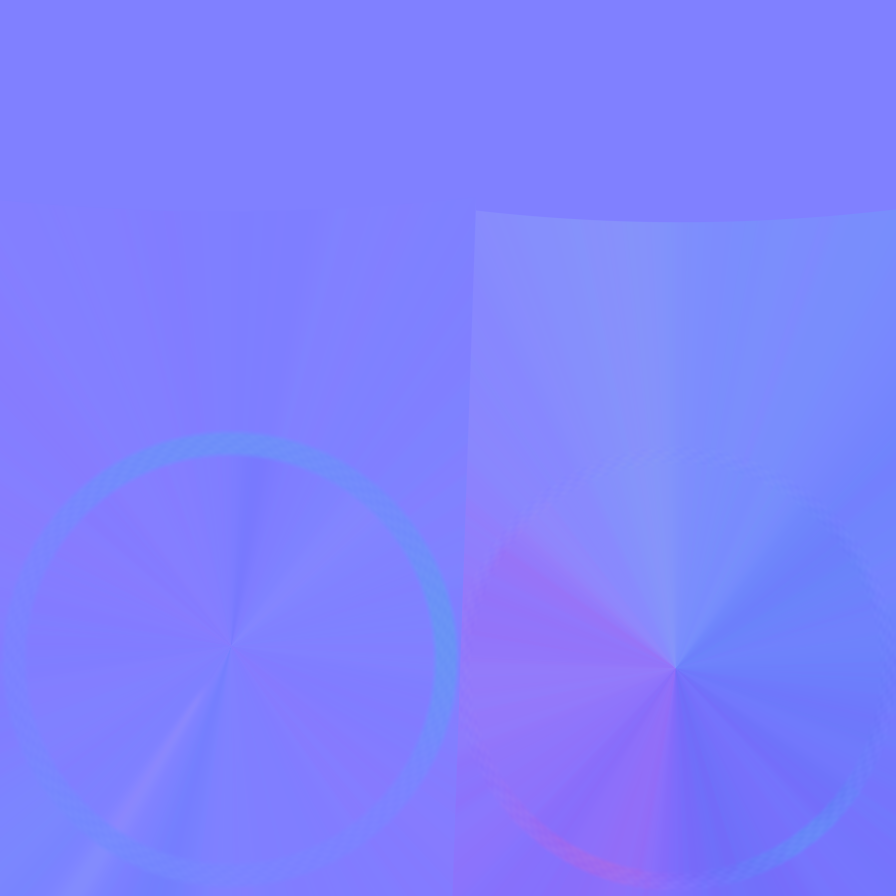
This texture map is drawn by a WebGL 1 fragment shader. Its source:

```glsl
precision highp float;
// Tangent-space normal map of two round caps, unwrapped side by side.
// Each cap is a fan of angular cell-noise rays plus soft angular lobes,
// crossed by a worn bevel ring; the strip above is a flat normal.
uniform vec2 u_resolution;

const float PI = 3.14159265;
const float TAU = 6.2831853;
const vec3 FLAT_NORMAL = vec3(0.5, 0.5, 1.0);
const vec2 LEFT_HUB = vec2(0.258, 0.279);
const vec2 LEFT_RING = vec2(0.257, 0.264);
const vec2 RIGHT_HUB = vec2(0.754, 0.254);

float hash(float n) {
  return fract(sin(n * 12.9898) * 4375.85);
}

float angleOf(vec2 d) {
  return atan(d.y, d.x + 1e-6);
}

// Soft bump around one direction, wrapped over the full turn.
float lobe(float angle, float center, float width) {
  float d = mod(angle - center + PI, TAU) - PI;
  return exp(-d * d / (width * width));
}

// Signed wedge noise: flat cells with a short blend to the next cell.
float wedges(float angle, float count, float seed) {
  float x = (angle / TAU + 0.5) * count;
  float cell = floor(x);
  float here = hash(mod(cell, count) + seed);
  float next = hash(mod(cell + 1.0, count) + seed);
  return mix(here, next, smoothstep(0.55, 1.0, fract(x))) - 0.5;
}

// Three sizes of ray, as a red and green tilt.
vec2 rayTilt(float angle, float radius, float seed) {
  float broad = wedges(angle, 29.0, seed);
  float middle = wedges(angle, 83.0, seed + 101.0);
  float fine = wedges(angle, 241.0, seed + 307.0) * smoothstep(0.03, 0.16, radius);
  return vec2(0.016, 0.018) * broad + vec2(-0.012, 0.014) * middle
       + vec2(0.008, -0.009) * fine;
}

float ringBand(float radius, float middle, float halfWidth) {
  return 1.0 - smoothstep(halfWidth * 0.6, halfWidth * 1.2, abs(radius - middle));
}

// Brushed wear built from layered sines along and across the ring.
float wear(float angle, float radius) {
  float across = radius * 420.0;
  return 0.5 * sin(angle * 67.0 + across)
       + 0.3 * sin(angle * 131.0 - across * 1.7)
       + 0.2 * sin(angle * 29.0 + across * 2.6);
}

vec2 leftCap(vec2 p) {
  vec2 d = p - LEFT_HUB;
  float a = angleOf(d);
  float r = length(d);
  vec2 ringOffset = p - LEFT_RING;
  float ringAngle = angleOf(ringOffset);
  float ringRadius = length(ringOffset);
  float inside = 1.0 - smoothstep(0.232, 0.244, ringRadius);

  vec2 tilt = mix(rayTilt(a, r, 11.0), rayTilt(a, r, 47.0), 1.0 - inside) * 0.8;
  tilt += vec2(0.022, -0.014) * lobe(a, 2.5, 0.75);
  tilt += vec2(0.020, -0.016) * lobe(a, -0.75, 0.45);
  tilt += vec2(0.012, 0.018) * lobe(a, 0.72, 0.25) * inside;
  tilt += vec2(-0.035, -0.020) * lobe(a, 1.44, 0.12) * inside;
  tilt += vec2(-0.045, -0.005) * lobe(a, 4.43, 0.13);
  tilt += vec2(0.040, 0.030) * lobe(a, 4.15, 0.06) * smoothstep(0.04, 0.08, r);
  tilt += vec2(-0.020, 0.025) * lobe(a, 3.98, 0.3) * (1.0 - inside);

  // The bevel is strongest at the top and the right.
  float strength = 0.25 + 0.5 * lobe(ringAngle, 1.6, 0.8)
                 + 0.7 * lobe(ringAngle, 0.1, 0.5)
                 + 0.2 * lobe(ringAngle, 4.1, 0.5);
  float band = ringBand(ringRadius, 0.241, 0.014);
  vec2 bevel = vec2(-0.10, 0.09) * strength + 0.009 * wear(ringAngle, ringRadius);
  return mix(tilt, bevel, band * clamp(0.35 + strength, 0.0, 0.9));
}

vec2 rightCap(vec2 p) {
  vec2 d = p - RIGHT_HUB;
  float a = angleOf(d);
  float r = length(d);
  float inside = 1.0 - smoothstep(0.230, 0.244, r);

  // Facing tilt turns with the angle; lobes shape its uneven parts.
  vec2 tilt = vec2(-0.066 * cos(a), 0.068 * sin(a) - 0.008);
  tilt += vec2(0.018, -0.050) * lobe(a, 2.75, 0.45);
  tilt += vec2(0.020, -0.025) * lobe(a, 2.53, 0.12) * inside;
  tilt += vec2(-0.020, -0.025) * lobe(a, 0.72, 0.25);
  tilt += vec2(0.015, 0.020) * lobe(a, 1.70, 0.16);
  tilt += vec2(0.050, 0.000) * lobe(a, -1.78, 0.25);
  tilt += vec2(-0.050, 0.000) * lobe(a, -1.36, 0.25);
  tilt *= mix(0.85, 1.0, inside);
  tilt += mix(rayTilt(a, r, 73.0), rayTilt(a, r, 139.0), 1.0 - inside);

  // Pink and blue bevel arcs sit below; the rest is only scuffed.
  float band = ringBand(r, 0.238, 0.011);
  float pinkArc = lobe(a, -2.05, 0.4);
  float blueArc = lobe(a, -0.92, 0.36);
  tilt += band * (vec2(0.075, -0.015) * pinkArc + vec2(-0.055, 0.075) * blueArc);
  return tilt + band * 0.010 * wear(a, r);
}

void main() {
  vec2 p = gl_FragCoord.xy / u_resolution;
  float soft = 0.8 / u_resolution.y;
  float divider = 0.505 + 0.034 * p.y;
  float onRight = smoothstep(-soft, soft, p.x - divider);

  // Both islands have a shallow sagging upper edge.
  float leftTop = 0.764 + 0.20 * pow(p.x - 0.25, 2.0);
  float rightTop = 0.752 + 0.25 * pow(p.x - 0.76, 2.0);
  float top = mix(leftTop, rightTop, onRight);
  float covered = 1.0 - smoothstep(-soft, soft, p.y - top);

  vec2 tilt = mix(leftCap(p), rightCap(p), onRight) * covered;
  float sink = 3.0 * dot(tilt, tilt);
  gl_FragColor = vec4(FLAT_NORMAL + vec3(tilt, -sink), 1.0);
}
```
